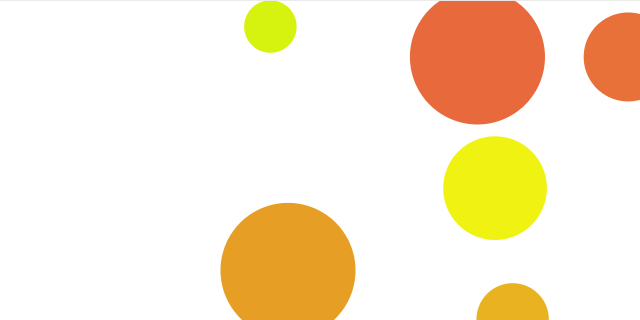
This background is drawn by a Shadertoy shader. Its source:

```glsl
// Flat warm discs scattered on white below a hairline along the top edge.
// Three loose columns of discs are laid out by short formulas for position,
// radius and tone; each disc is an antialiased distance function.

const vec3 PAPER = vec3(1.0);
const vec3 HAIRLINE = vec3(0.92);
const vec3 CORAL = vec3(0.91, 0.395, 0.24);
const vec3 AMBER = vec3(0.90, 0.625, 0.14);
const vec3 YELLOW = vec3(0.94, 0.95, 0.07);
const vec3 LIME = vec3(0.84, 0.95, 0.06);

float ramp(float from, float to, float t) {
    return clamp((t - from) / (to - from), 0.0, 1.0);
}

// Warm palette running from coral at 0 to lime near 1
vec3 warmTone(float t) {
    vec3 color = mix(CORAL, AMBER, ramp(0.0, 0.38, t));
    color = mix(color, YELLOW, ramp(0.43, 0.765, t));
    return mix(color, LIME, ramp(0.78, 0.98, t));
}

// Pixel coverage of a shape from its signed distance
float coverage(float dist, float pixel) {
    return clamp(0.5 - dist / pixel, 0.0, 1.0);
}

float discDistance(vec2 p, vec2 center, float radius) {
    return length(p - center) - radius;
}

// Columns bunch up to the right; fuller columns have tighter rows
vec2 discCenter(float column, float row, float rowCount) {
    float x = 0.845 + column * (0.735 - 0.088 * column) + 0.055 * row;
    float top = column < 0.5 ? 0.917 : 0.822;
    float spacing = 1.466 - 0.352 * rowCount;
    return vec2(x, top - row * spacing);
}

// Discs grow downward in the first column and shrink in the next
float discRadius(float column, float row) {
    float first = 0.082 + column * (0.2295 - 0.1005 * column);
    return first + row * (0.129 - 0.178 * column);
}

float discTone(float column, float row) {
    return fract(0.98 + 0.045 * column + row * (0.4 + 0.34 * column));
}

void mainImage(out vec4 fragColor, in vec2 fragCoord) {
    float pixel = 1.0 / iResolution.y;
    vec2 p = fragCoord * pixel;
    vec3 color = PAPER;

    // Scattered discs
    for (int c = 0; c < 3; c++) {
        int rowCount = 1 + (c + 1) % 3;
        for (int r = 0; r < rowCount; r++) {
            float column = float(c);
            float row = float(r);
            vec2 center = discCenter(column, row, float(rowCount));
            float dist = discDistance(p, center, discRadius(column, row));
            color = mix(color, warmTone(discTone(column, row)), coverage(dist, pixel));
        }
    }

    // Hairline at the top edge
    color = mix(color, HAIRLINE, coverage(0.997 - p.y, pixel));
    fragColor = vec4(color, 1.0);
}
```
